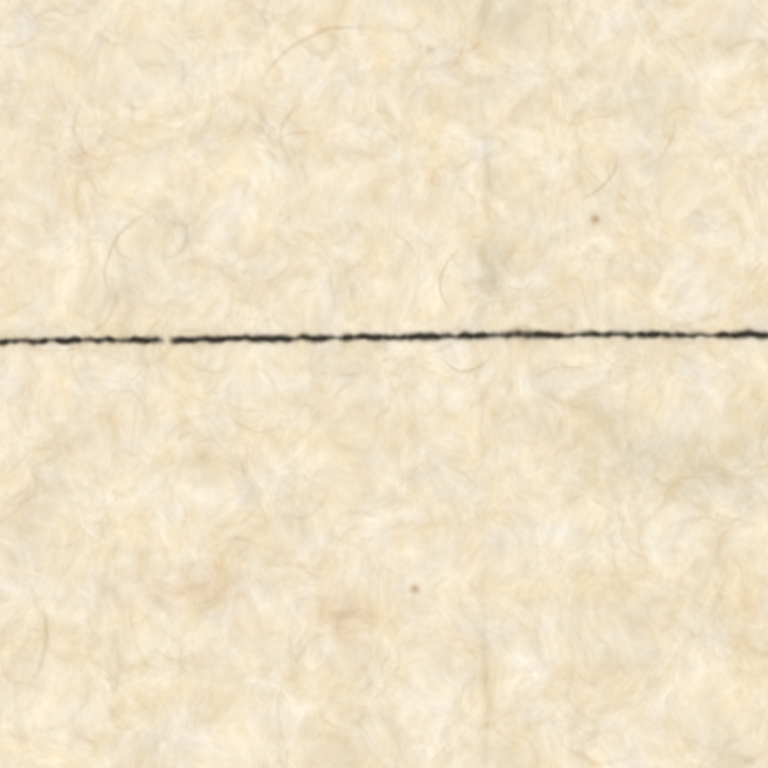
This texture is drawn by a Shadertoy shader. Its source:

```glsl
// Cream fibrous paper crossed by one thin, slightly tilted ink line.
// Layered gradient noise mottles the paper, curved hairs are scattered over
// jittered grids, and the line is a wobbling soft band of broken ink.

const float TAU = 6.28319;

vec2 hash22(vec2 p) {
    vec3 q = fract(vec3(p.xyx) * vec3(0.1031, 0.1030, 0.0973));
    q += dot(q, q.yzx + 33.33);
    return fract((q.xx + q.yz) * q.zy);
}

float gradientDot(vec2 cell, vec2 offset, vec2 f) {
    float a = TAU * hash22(cell + offset).x;
    return dot(vec2(cos(a), sin(a)), f - offset);
}

float gradientNoise(vec2 p) {
    vec2 i = floor(p), f = p - i;
    vec2 u = f * f * f * (f * (f * 6.0 - 15.0) + 10.0);
    float low = mix(gradientDot(i, vec2(0, 0), f), gradientDot(i, vec2(1, 0), f), u.x);
    float high = mix(gradientDot(i, vec2(0, 1), f), gradientDot(i, vec2(1, 1), f), u.x);
    return mix(low, high, u.y);
}

float fbm(vec2 p, float gain) {
    float sum = 0.0, amp = 1.0;
    for (int i = 0; i < 3; i++, amp *= gain) {
        sum += amp * gradientNoise(p);
        p = mat2(1.6, 1.2, -1.2, 1.6) * p + 17.3;
    }
    return sum;
}

// Soft round falloff, 1 at the centre
float blob(vec2 p, vec2 center, vec2 size) {
    vec2 q = (p - center) / size;
    return exp(-dot(q, q));
}

// Soft circular arc around a middle angle, fading toward its two ends
float arc(vec2 p, vec2 center, float radius, float angle, float span, float width) {
    vec2 q = p - center;
    float turn = abs(mod(atan(q.y, q.x) - angle + 0.5 * TAU, TAU) - 0.5 * TAU);
    float d = (length(q) - radius) / width;
    return exp(-d * d) * (1.0 - smoothstep(0.3 * span, span, turn));
}

// Random hairs: x holds dark ones, y holds pale ones
vec2 scatterFibres(vec2 p, float scale, float seed, float width) {
    vec2 g = p * scale, cell = floor(g), hairs = vec2(0);
    for (int y = -1; y <= 1; y++)
    for (int x = -1; x <= 1; x++) {
        vec2 id = cell + vec2(x, y);
        vec2 place = hash22(id + seed), shape = hash22(id + seed + 41.7);
        vec2 look = hash22(id + seed + 83.1);
        float hair = arc(g, id + place, 0.25 + 0.6 * shape.x, TAU * shape.y,
                         0.4 + 0.9 * look.x, width * scale);
        hairs += hair * (look.y < 0.6 ? vec2(0.3 + look.y, 0) : vec2(0, look.y));
    }
    return hairs;
}

vec3 paper(vec2 p) {
    vec2 warp = 0.03 * vec2(gradientNoise(p * 11.0), gradientNoise(p * 11.0 + 31.0));
    float clouds = fbm((p + warp) * 8.0, 0.7);
    float flecks = fbm((p + warp) * vec2(40.0, 32.0) + 9.0, 0.7);
    float veins = exp(-10.0 * abs(gradientNoise((p + warp) * 19.0 + 5.0)));
    float patches = smoothstep(-0.1, 0.4, gradientNoise(p * 10.0 + 73.0));
    vec3 color = vec3(0.954, 0.899, 0.795);
    color += vec3(0.036, 0.043, 0.050) * clouds + vec3(0.042, 0.049, 0.058) * flecks;
    color += vec3(0.012, -0.008, -0.042) * fbm(p * 15.0 + 57.0, 0.7);
    color -= vec3(0.032, 0.043, 0.055) * veins * patches;
    vec2 bent = p + 0.35 * warp + 0.006 * gradientNoise(p * 32.0);
    vec2 hairs = scatterFibres(bent, 11.0, 3.0, 0.003) + scatterFibres(bent, 22.0, 19.0, 0.003);
    return color - vec3(0.032, 0.041, 0.050) * hairs.x + vec3(0.020, 0.024, 0.026) * hairs.y;
}

// Larger stains, the vertical crease and small specks
vec3 blemishes(vec2 p) {
    float grey = blob(p, vec2(0.65, 0.985), vec2(0.05, 0.03))
               + 0.7 * blob(p, vec2(0.84, 0.87), vec2(0.05, 0.04))
               + 0.7 * blob(p, vec2(0.88, 0.40), vec2(0.13, 0.07))
               + 0.9 * blob(p, vec2(0.64, 0.64), vec2(0.012, 0.04));
    float rust = blob(p, vec2(0.105, 0.79), vec2(0.025, 0.03))
               + blob(p, vec2(0.45, 0.20), vec2(0.035, 0.03))
               + 0.7 * blob(p, vec2(0.25, 0.23), vec2(0.10, 0.025));
    float crease = exp(-pow((p.x - 0.63 - 0.01 * gradientNoise(p.yy * 6.0)) / 0.006, 2.0))
                 * max(0.0, 0.4 + 1.5 * gradientNoise(vec2(p.y * 11.0, 8.3)));
    float specks = blob(p, vec2(0.775, 0.715), vec2(0.006)) + blob(p, vec2(0.540, 0.233), vec2(0.006))
                 + 0.6 * blob(p, vec2(0.560, 0.936), vec2(0.006));
    return vec3(0.060, 0.052, 0.055) * grey + vec3(0.022, 0.050, 0.062) * rust
         + 0.05 * crease + vec3(0.15, 0.20, 0.22) * specks;
}

// The most visible single hairs
float longFibres(vec2 p) {
    p += 0.007 * gradientNoise(p * 27.0);
    return arc(p, vec2(0.225, 0.64), 0.088, 2.7, 0.9, 0.003)
         + arc(p, vec2(0.215, 0.69), 0.026, -0.2, 1.6, 0.004)
         + arc(p, vec2(-0.05, 0.17), 0.108, -0.1, 0.7, 0.004)
         + arc(p, vec2(0.46, 0.83), 0.135, 2.0, 0.8, 0.003)
         + arc(p, vec2(0.63, 0.63), 0.055, 3.0, 1.0, 0.003)
         + arc(p, vec2(0.605, 0.555), 0.038, -1.5, 1.3, 0.003)
         + arc(p, vec2(0.745, 0.80), 0.058, -0.7, 0.8, 0.003);
}

// Ink coverage: soft core whose width and strength follow the pen pressure
float inkLine(vec2 p) {
    float knot = exp(-pow((p.x - 0.68) / 0.02, 2.0));
    float gap = 1.0 - 0.95 * exp(-pow((p.x - 0.217) / 0.008, 2.0));
    float center = 0.5555 + 0.0085 * smoothstep(-0.1, 0.85, p.x) + 0.001 * knot
                 + 0.003 * gradientNoise(vec2(p.x * 60.0, 2.4));
    float pressure = gradientNoise(vec2(p.x * 27.0, 6.4)) + 0.8 * gradientNoise(p * vec2(90.0, 60.0));
    float d = (p.y - center) / (0.0043 + 0.0018 * pressure + 0.0015 * knot);
    return exp(-d * d) * gap * clamp(0.86 + 0.6 * pressure + 0.1 * knot, 0.4, 1.0);
}

void mainImage(out vec4 fragColor, in vec2 fragCoord) {
    vec2 p = fragCoord / iResolution.xy;
    vec3 color = paper(p) - blemishes(p) - vec3(0.060, 0.066, 0.070) * longFibres(p);
    color -= vec3(0.030, 0.025, 0.020) * exp(-pow((p.y - 0.56) / 0.014, 2.0));
    color = mix(color, vec3(0.24, 0.22, 0.19), inkLine(p));
    fragColor = vec4(clamp(color, 0.0, 1.0), 1.0);
}
```
